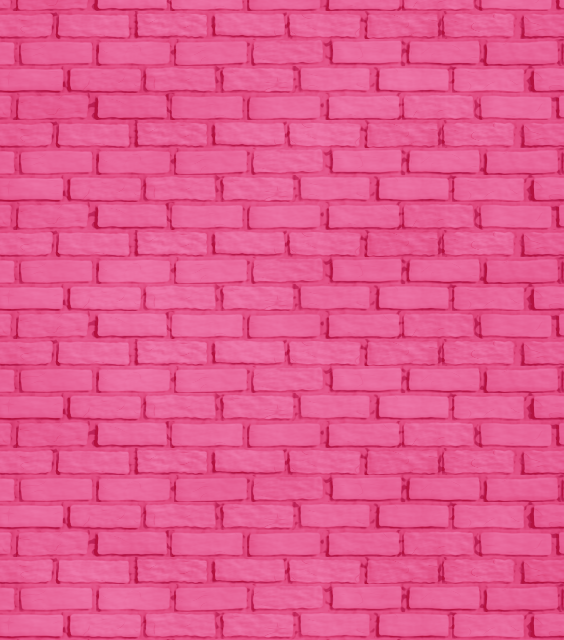
Reproduce this texture procedurally as a WebGL 2 fragment shader.

```glsl
#version 300 es
precision highp float;
// Painted pink brick wall: staggered courses whose shapes recur every four rows.
// Each brick is a wobbly rounded box with a cast shadow at its lower left;
// gradient noise adds chips, creases and pitted joints, and tone picks the colour.

uniform vec2 u_resolution;
out vec4 fragColor;

vec2 hash2(vec2 p) {
    vec3 q = fract(p.xyx * vec3(0.1031, 0.1030, 0.0973));
    q += dot(q, q.yzx + 33.33);
    return fract((q.xx + q.yz) * q.zy);
}

float corner(vec2 cell, vec2 f, vec2 o) {
    float angle = 6.2832 * hash2(cell + o + 57.0).x;
    return dot(vec2(cos(angle), sin(angle)), f - o);
}

float gradientNoise(vec2 p) {
    vec2 i = floor(p), f = p - i;
    vec2 u = f * f * f * (f * (f * 6.0 - 15.0) + 10.0);
    return mix(mix(corner(i, f, vec2(0, 0)), corner(i, f, vec2(1, 0)), u.x),
               mix(corner(i, f, vec2(0, 1)), corner(i, f, vec2(1, 1)), u.x), u.y);
}

float fbm(vec2 p) {
    float sum = 0.0, amp = 1.0;
    for (int i = 0; i < 3; i++) {
        sum += amp * gradientNoise(p);
        p = p * 2.03 + 7.1;
        amp *= 0.5;
    }
    return sum;
}

// Coverage of a rounded brick face around the local origin
float brickFace(vec2 p, vec2 halfSize, float blur) {
    vec2 a = abs(p) - halfSize + 0.09;
    float d = length(max(a, 0.0)) + min(max(a.x, a.y), 0.0) - 0.09;
    return smoothstep(blur, -blur, d);
}

// Colour ramp from sunlit paint (0) to the deepest crevice (5)
vec3 paint(float tone) {
    vec3 ramp[6] = vec3[6](
        vec3(0.925, 0.44, 0.64), vec3(0.90, 0.36, 0.57), vec3(0.88, 0.29, 0.50),
        vec3(0.82, 0.21, 0.42), vec3(0.74, 0.13, 0.34), vec3(0.71, 0.07, 0.25));
    tone = clamp(tone, -0.3, 4.999);
    int i = int(max(tone, 0.0));
    return mix(ramp[i], ramp[i + 1], tone - float(i));
}

void main() {
    // One unit is one course; y runs downward from the top edge
    vec2 wall = vec2(gl_FragCoord.x, u_resolution.y - gl_FragCoord.y) * 23.46 / u_resolution.y;
    wall.y -= 0.417;
    float pixel = 23.46 / u_resolution.y;

    // Running bond with a four-course cycle of offsets
    float row = floor(wall.y);
    float course = mod(row, 4.0);
    float shift = vec4(2.04, 0.70, 2.41, 0.57)[int(course)];
    float along = (wall.x - shift) / 2.83;
    vec2 id = vec2(floor(along) + 10.0, course);
    vec2 local = vec2((fract(along) - 0.5) * 2.83, fract(wall.y) - 0.5);
    vec2 grain = vec2(wall.x, mod(wall.y, 4.0));
    vec2 rnd = hash2(id * 3.7 + 1.0);
    vec2 rnd2 = hash2(id * 5.3 + 19.0);

    // Hand-laid irregularity: offset, tilt, and chipped edges
    float rough = 0.15 + 0.5 * rnd.x * rnd.x + (course == 0.0 ? 0.4 : 0.0);
    vec2 p = local - (rnd2 - 0.5) * vec2(0.10, 0.05);
    p.y += p.x * (rnd.y - 0.5) * 0.04;
    p += vec2(gradientNoise(grain * 1.7), gradientNoise(grain * 1.3 + 31.0)) * vec2(0.06, 0.05);
    p += vec2(gradientNoise(grain * 6.0), gradientNoise(grain * 5.0 + 13.0)) * 0.06 * rough;
    vec2 halfSize = vec2(1.25 + 0.04 * rnd2.y, 0.385 + 0.02 * rnd.x);

    // Face, cast shadow at left and below, lit rim at top and right
    float blur = max(0.035, 0.7 * pixel);
    float face = brickFace(p, halfSize, blur);
    float shadow = brickFace(p + vec2(0.11, -0.08), halfSize, blur + 0.025) * (1.0 - face);
    float rim = face * (1.0 - brickFace(p + vec2(-0.03, -0.07), halfSize, blur));
    float outline = brickFace(p, halfSize + 0.07, 0.06) * (1.0 - face);

    // Creases on the face, from the slope of stretched noise toward the light
    vec2 crease = grain * vec2(2.0, 4.0) + rnd * 9.0;
    float relief = fbm(crease) - fbm(crease + vec2(0.18, -0.32));
    float scratch = smoothstep(0.05, 0.0, abs(gradientNoise(crease * 0.6 + 5.0)))
                  * smoothstep(0.10, 0.35, gradientNoise(grain * 1.7 + 41.0));

    // Tone of brick and of mortar
    float brickTone = 0.08 + 0.35 * rnd.y * rnd.y + 0.35 * rough
                    + relief * (0.15 + rough) * 1.1 + scratch * (0.2 + rough)
                    + 0.35 * fbm(grain * 0.9 + rnd2 * 20.0)
                    + 0.7 * smoothstep(0.20, 0.42, p.y) * rnd2.x
                    + 0.5 * smoothstep(-0.8, -1.3, p.x) - 0.2 * rim;
    float joint = smoothstep(1.18, 1.32, abs(local.x));
    float pits = smoothstep(0.05, 0.38, gradientNoise(grain * 4.5 + 3.0));
    float mortarTone = 1.2 + 0.6 * fbm(grain * 2.4) + 0.5 * joint
                     + pits * (0.4 + 1.6 * joint) + 0.5 * outline;
    float depth = 1.2 + 1.4 * rnd2.x + 2.0 * gradientNoise(grain * 1.3 + 70.0);
    mortarTone += shadow * max(depth + 0.5 * joint, 0.5);

    // Broad unevenness of the paint, deeper toward the side edges
    float side = abs(gl_FragCoord.x / u_resolution.x - 0.5) * 2.0;
    float uneven = 0.60 * gradientNoise(wall * vec2(0.16, 0.13) + 4.0)
                 + 0.35 * gradientNoise(wall * vec2(0.3, 0.5) + 17.0)
                 + 0.45 * pow(side, 5.0);
    fragColor = vec4(paint(mix(mortarTone, brickTone, face) + uneven), 1.0);
}
```
